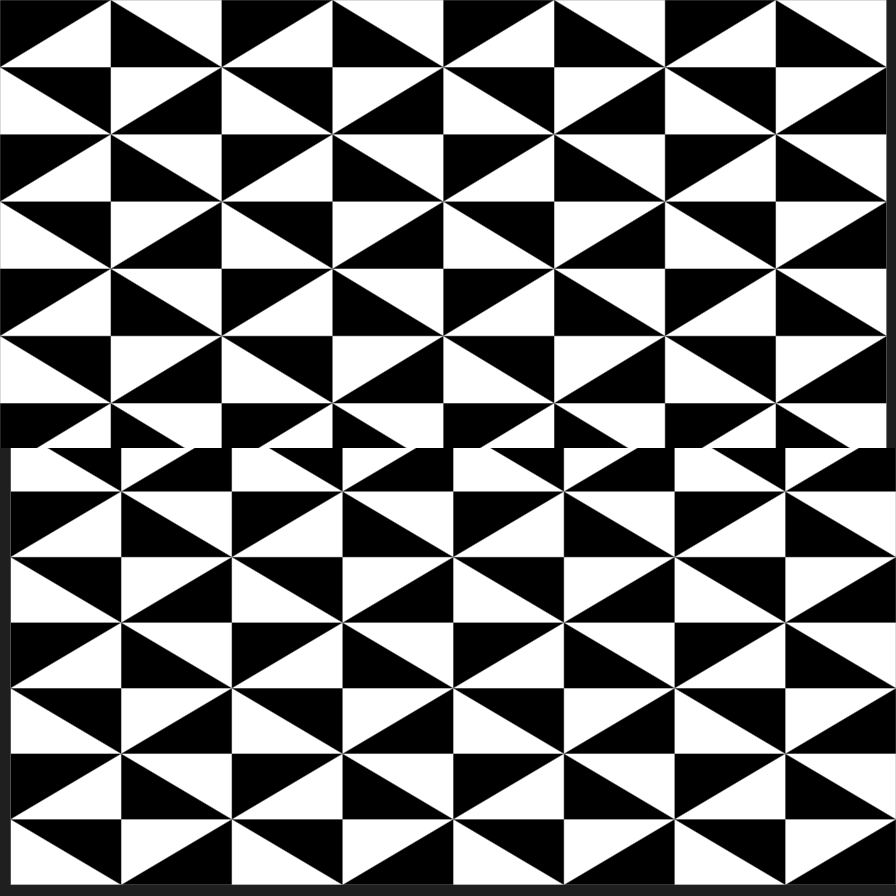
A Shadertoy shader for this pattern:

```glsl
// Two stacked panels of black and white right triangles on a dark ground.
// Each cell is split by a mirrored diagonal; the ink flips across every diagonal,
// column and row edge, so a product of three signed edges gives the colour.

const float SEAM = 0.5;                          // height where the panels meet
const vec2 UPPER_ORIGIN = vec2(0.0, 1.0);        // top left of the upper grid
const vec2 UPPER_CELL = vec2(0.1237, 0.0750);
const float UPPER_RIGHT = 0.9896;                // upper panel ends here
const vec2 LOWER_ORIGIN = vec2(0.0117, 0.0124);  // bottom left of the lower grid
const vec2 LOWER_CELL = vec2(0.12354, 0.07317);
const float EDGE_PIXELS = 0.7;                   // half width of the smoothing
const vec3 INK = vec3(0.0);
const vec3 PAPER = vec3(1.0);
const vec3 GROUND = vec3(0.12);

// Triangle wave: 0 at even numbers, 1 at odd numbers.
vec2 fold(vec2 p) {
    return 1.0 - abs(mod(p, 2.0) - 1.0);
}

// Smoothed sign of a distance, from -1 to 1.
float softSign(float d, float edge) {
    return clamp(d / edge, -1.0, 1.0);
}

// Ink coverage of the triangle grid; columns run right, rows run down.
float triangleInk(vec2 uv, vec2 origin, vec2 cell, float edge) {
    vec2 grid = (uv - origin) * vec2(1.0, -1.0) / cell;
    vec2 folded = fold(grid);
    float diagonal = (1.0 - folded.x - folded.y) / length(1.0 / cell);
    vec2 border = (fold(grid + 0.5) - 0.5) * cell;
    float parity = softSign(diagonal, edge)
                 * softSign(border.x, edge)
                 * softSign(border.y, edge);
    return 0.5 + 0.5 * parity;
}

void mainImage(out vec4 fragColor, in vec2 fragCoord) {
    vec2 uv = fragCoord / iResolution.xy;
    float edge = EDGE_PIXELS / min(iResolution.x, iResolution.y);

    // Choose the panel and its signed distance to the bare ground
    bool upper = uv.y > SEAM;
    vec2 origin = upper ? UPPER_ORIGIN : LOWER_ORIGIN;
    vec2 cell = upper ? UPPER_CELL : LOWER_CELL;
    vec2 inset = uv - LOWER_ORIGIN;
    float inside = upper ? UPPER_RIGHT - uv.x : min(inset.x, inset.y);

    // Triangles over the ground
    vec3 color = mix(PAPER, INK, triangleInk(uv, origin, cell, edge));
    color = mix(GROUND, color, smoothstep(-edge, edge, inside));
    fragColor = vec4(color, 1.0);
}
```
